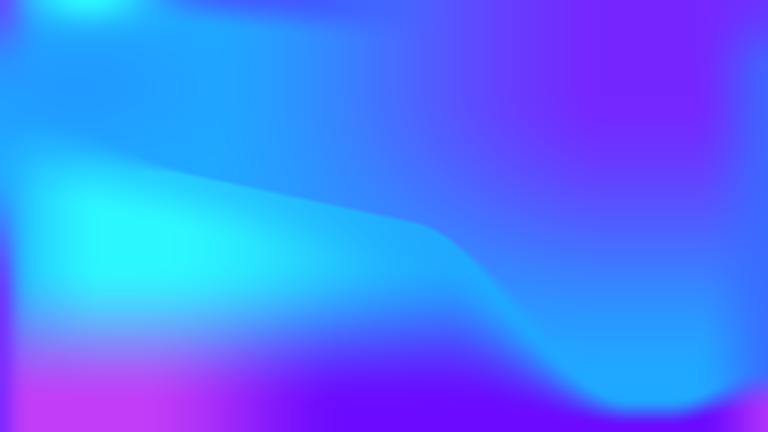
Reproduce this background procedurally as a Shadertoy shader.

```glsl
// Soft mesh gradient: a cyan wave under an azure-violet sky, over a violet and magenta floor.

#define AZURE   vec3(0.12, 0.66, 1.00)
#define CYAN    vec3(0.17, 0.97, 1.00)
#define BLUE    vec3(0.22, 0.42, 1.00)
#define PURPLE  vec3(0.46, 0.15, 1.00)
#define VIOLET  vec3(0.42, 0.04, 1.00)
#define MAGENTA vec3(0.76, 0.24, 0.97)
#define CREASE_SOFTNESS 0.007
#define FLOOR_HEIGHT 0.225
#define FLOOR_SOFTNESS 0.17

// Elliptical glow, 1 at its centre.
float glow(vec2 p, vec2 centre, vec2 radius) {
    vec2 d = (p - centre) / radius;
    return exp(-dot(d, d));
}

// Height of the fold where the wave meets the sky.
float creaseHeight(float x) {
    return 0.69 - 0.38 * x - 0.33 * smoothstep(0.54, 0.83, x);
}

vec3 skyColor(vec2 p) {
    // Azure in the lower left, purple in the upper right
    float across = clamp((p.x - 0.28) / 0.5, 0.0, 1.0);
    across = mix(across, smoothstep(0.0, 1.0, across), 0.5);
    vec3 color = mix(AZURE, PURPLE, across * smoothstep(0.1, 0.8, p.y));
    color = mix(color, vec3(0.13, 0.59, 1.0), 0.8 * glow(p, vec2(0.1, 0.8), vec2(0.15, 0.13)));

    // Blue band along the top
    float bandEdge = 0.985 - 0.16 * p.x;
    float band = smoothstep(-0.01, 0.08, p.y - bandEdge);
    band *= smoothstep(0.13, 0.3, p.x) * (1.0 - smoothstep(0.4, 0.6, p.x));
    color = mix(color, vec3(0.25, 0.36, 1.0), band);

    // Blue right border, fading at the top
    float border = smoothstep(0.9, 1.01, p.x) * (1.0 - 0.75 * smoothstep(0.82, 1.0, p.y));
    color = mix(color, BLUE, 0.9 * border);

    // Upper left corner and the cyan spot beside it
    color = mix(color, PURPLE, 0.8 * glow(p, vec2(0.0, 1.03), vec2(0.035, 0.13)));
    return mix(color, CYAN, glow(p, vec2(0.115, 1.01), vec2(0.07, 0.06)));
}

vec3 waveColor(vec2 p, float depth) {
    float cyan = 1.0 - smoothstep(0.2, 0.6, p.x);
    cyan *= mix(0.45, 1.0, smoothstep(0.0, 0.14, depth));
    cyan *= mix(0.35, 1.0, smoothstep(0.0, 0.14, p.x));
    return mix(AZURE, CYAN, cyan);
}

vec3 floorColor(float x) {
    vec3 color = mix(MAGENTA, VIOLET, smoothstep(0.17, 0.46, x));
    return mix(color, MAGENTA, 0.85 * smoothstep(0.91, 1.02, x));
}

void mainImage(out vec4 fragColor, in vec2 fragCoord) {
    vec2 p = fragCoord / iResolution.xy;
    vec3 color = skyColor(p);

    // Wave: crisp fold in the middle, blurred at both ends
    float depth = creaseHeight(p.x) - p.y;
    float softness = mix(0.07, CREASE_SOFTNESS, smoothstep(0.04, 0.26, p.x));
    softness = mix(softness, 0.05, smoothstep(0.56, 0.74, p.x));
    float wave = smoothstep(-softness, softness, depth) * smoothstep(-0.02, 0.06, p.x);
    color = mix(color, waveColor(p, depth), wave);

    // Floor: broad on the left, thin and low on the right
    float thin = smoothstep(0.57, 0.82, p.x);
    float floorTop = mix(FLOOR_HEIGHT, 0.045, thin) + 0.055 * smoothstep(0.87, 1.0, p.x);
    float floorBlur = mix(FLOOR_SOFTNESS, 0.035, thin) + 0.02 * smoothstep(0.9, 1.0, p.x);
    float ground = 1.0 - smoothstep(floorTop - floorBlur, floorTop + floorBlur, p.y);
    color = mix(color, floorColor(p.x), ground);

    // Purple rim on the lower left side
    float rim = exp(-pow(p.x / 0.02, 2.0)) * (1.0 - smoothstep(0.3, 0.62, p.y));
    color = mix(color, PURPLE, 0.85 * rim);

    fragColor = vec4(color, 1.0);
}
```
